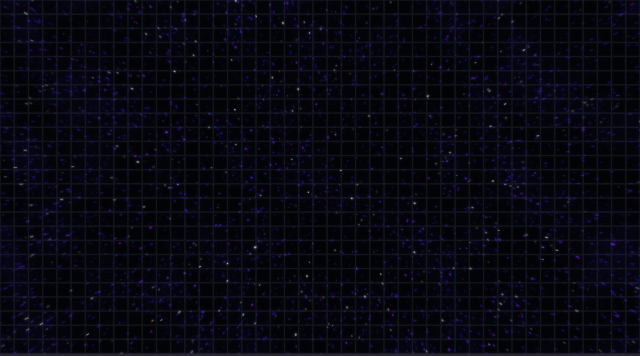
Reproduce this background procedurally as a Shadertoy shader.

```glsl
// Dark square grid over drifting clumps of violet stars that streak away from the centre.

const vec2  GRID_CELLS   = vec2(45.0, 45.27); // cells per canvas width, on each axis
const vec3  NIGHT        = vec3(0.008, 0.009, 0.020);
const vec3  HAZE         = vec3(0.013, 0.009, 0.050);
const vec3  GRID_GREY    = vec3(0.053, 0.064, 0.080);
const vec3  STAR_INDIGO  = vec3(0.12, 0.04, 0.50);
const vec3  STAR_VIOLET  = vec3(0.34, 0.09, 0.64);
const vec3  STAR_PALE    = vec3(0.62, 0.63, 0.64);
const vec3  BOTTOM_STRIP = vec3(0.18, 0.16, 0.21);
const int   STAR_LAYERS  = 4;

vec3 hash3(vec2 cell, float seed) {
    vec3 p = fract(vec3(cell.xyx + seed) * vec3(0.1031, 0.1030, 0.0973));
    p += dot(p, p.yxz + 33.33);
    return fract((p.xxy + p.yzz) * p.zyx);
}

// Layered sines from 0 to 1 that gather stars and haze into clumps.
float clumps(vec2 p) {
    float sum = sin(p.x * 19.0 + 2.0 * sin(p.y * 13.0)) * sin(p.y * 23.0 + 1.7);
    sum += 0.7 * sin(p.x * 41.0 - p.y * 29.0 + 2.0 * sin(p.x * 17.0));
    sum += 0.5 * sin(p.x * 57.0 + p.y * 71.0 + 2.0 * sin(p.y * 37.0));
    return clamp(0.5 + 0.35 * sum, 0.0, 1.0);
}

float roundBox(vec2 p, float halfSize, float radius) {
    vec2 q = abs(p) - halfSize + radius;
    return length(max(q, 0.0)) + min(max(q.x, q.y), 0.0) - radius;
}

float segmentDistance(vec2 p, vec2 a, vec2 b) {
    vec2 ab = b - a;
    return length(p - a - ab * clamp(dot(p - a, ab) / dot(ab, ab), 0.0, 1.0));
}

// Soft lines between rounded cells; x is the line, y the wider halo.
vec2 gridLines(vec2 p, float pixel) {
    vec2 g = p * GRID_CELLS;
    float d = roundBox(fract(g) - 0.5, 0.5, 0.13);
    float soft = max(0.09, pixel * GRID_CELLS.x);
    float node = smoothstep(0.005, 0.05, d);
    float line = smoothstep(-soft, -0.01, d) * (1.0 - 0.65 * node);
    return vec2(line, exp(7.0 * min(d, 0.0)));
}

// One jittered star per cell, drawn as a short radial streak with a dim glow.
vec3 starLayer(vec2 p, vec2 centre, float cells, float seed, float density) {
    vec3 light = vec3(0.0);
    vec2 home = floor(p * cells);
    for (int y = -1; y <= 1; y++)
    for (int x = -1; x <= 1; x++) {
        vec2 cell = home + vec2(x, y);
        vec3 place = hash3(cell, seed);
        vec3 kind = hash3(cell, seed + 57.3);
        vec2 star = (cell + place.xy) / cells;
        if (place.z > density * mix(0.45, 1.5, clumps(star))) continue;

        vec2 away = star - centre;
        float reach = length(away);
        vec2 streak = away / max(reach, 0.001) * (0.0002 + 0.007 * reach * reach * kind.x);
        float size = mix(0.0009, 0.0015, kind.y);
        float d = segmentDistance(p, star - streak, star + streak) / size;

        float pale = step(0.92, kind.z);
        vec3 tint = mix(STAR_INDIGO, STAR_VIOLET, smoothstep(0.45, 0.92, kind.z));
        tint = mix(tint, STAR_PALE, pale);
        float power = mix(0.18, 0.85, kind.x * kind.x * kind.x);
        power *= mix(1.0, 0.6, smoothstep(0.15, 0.55, reach));
        light += tint * power * (exp(-d * d) + 0.20 * exp(-0.2 * d * d));
    }
    return light;
}

void mainImage(out vec4 fragColor, in vec2 fragCoord) {
    // Canvas width is one unit; y runs down from the top edge.
    float pixel = 1.0 / iResolution.x;
    vec2 p = vec2(fragCoord.x, iResolution.y - fragCoord.y) * pixel;
    vec2 centre = 0.5 * iResolution.xy * pixel;

    // Clumped haze, then the grid and its faint glow
    float haze = clumps(p) * mix(0.6, 1.0, smoothstep(0.1, 0.5, length(p - centre)));
    vec2 grid = gridLines(p, pixel);
    vec3 color = NIGHT + HAZE * haze * haze;
    color += GRID_GREY * (0.85 * grid.x + 0.22 * grid.y);

    // Stars in layers of rising density
    for (int i = 0; i < STAR_LAYERS; i++) {
        float layer = float(i);
        color += starLayer(p, centre, 40.0 + 15.0 * layer, 11.7 + 91.0 * layer, 0.5);
    }

    // Thin strip along the lower edge
    float strip = 1.0 - smoothstep(0.003, 0.003 + pixel, fragCoord.y * pixel);
    color = mix(color, BOTTOM_STRIP, 0.9 * strip);

    fragColor = vec4(color, 1.0);
}
```
